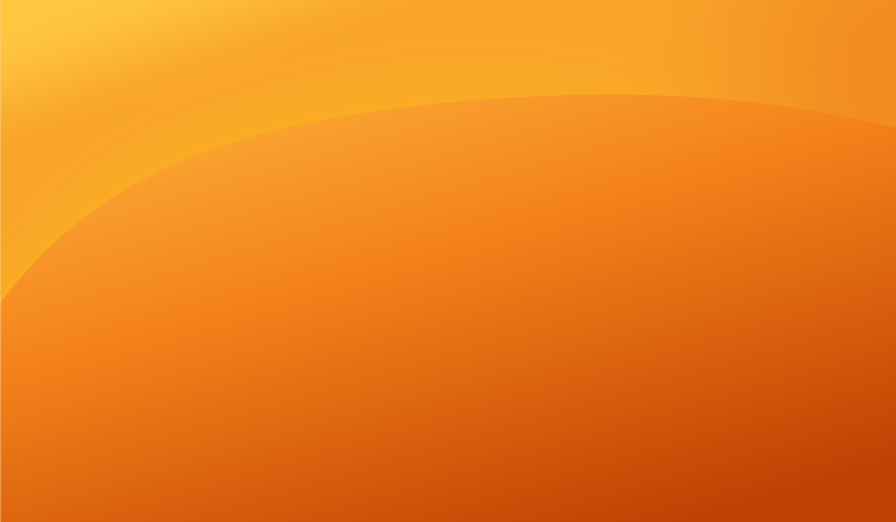
Write a Shadertoy shader that draws this background.

```glsl
// Warm orange backdrop: a golden sky above one broad, softly shaded curved hill.

#define CREST vec2(0.684, 0.819)   // highest point of the hill
#define SKY_TILT 0.60              // slant of the sky bands
#define HILL_TILT 0.50             // slant of the hill bands
#define GLOW_WIDTH 0.07            // reach of the light above the rim
#define GOLD vec3(1.00, 0.775, 0.25)
#define AMBER vec3(0.973, 0.645, 0.165)
#define RIM_LIGHT vec3(0.985, 0.685, 0.13)
#define TANGERINE vec3(0.95, 0.54, 0.12)
#define HILL_LIGHT vec3(0.975, 0.63, 0.18)
#define HILL_MID vec3(0.957, 0.512, 0.105)
#define HILL_DARK vec3(0.755, 0.255, 0.01)

// Height of the rim: a shallow parabola that falls steeply at the far left.
float rimHeight(float x) {
    float t = (CREST.x - x) / CREST.x;
    float t2 = t * t;
    float bend = t > 0.0 ? 0.212 : 0.29;
    return CREST.y - bend * t2 - 0.1875 * t2 * t2 * t2;
}

// Sky: gold corner, amber body, glow along the rim and a round orange shade at right.
vec3 skyColor(vec2 uv, float above) {
    float band = 1.0 - uv.y + SKY_TILT * uv.x;
    vec3 color = mix(GOLD, AMBER, smoothstep(0.06, 0.31, band));
    float glow = exp(-max(above, 0.0) / GLOW_WIDTH);
    glow *= 1.0 - smoothstep(0.4, 0.98, uv.x);
    color = mix(color, RIM_LIGHT, 0.8 * glow);
    float shade = length((uv - vec2(1.02, 0.87)) * vec2(1.7, 1.0));
    return mix(color, TANGERINE, 1.0 - smoothstep(0.0, 0.58, shade));
}

// Hill: three colour stops along the tilted band coordinate.
vec3 hillColor(vec2 uv) {
    float band = 1.0 - uv.y + HILL_TILT * uv.x;
    vec3 color = mix(HILL_LIGHT, HILL_MID, clamp((band - 0.41) / 0.30, 0.0, 1.0));
    return mix(color, HILL_DARK, clamp((band - 0.71) / 0.67, 0.0, 1.0));
}

void mainImage(out vec4 fragColor, in vec2 fragCoord) {
    vec2 uv = fragCoord / iResolution.xy;

    // Signed height above the rim, smoothed over about one pixel
    float above = uv.y - rimHeight(uv.x);
    float edge = max(fwidth(above), 1e-5);
    float hill = 1.0 - smoothstep(-0.6 * edge, 0.6 * edge, above);
    vec3 color = mix(skyColor(uv, above), hillColor(uv), hill);

    // Thin pale seam down the left border
    float seam = 1.0 - smoothstep(0.0, 0.002, uv.x);
    color = mix(color, vec3(1.0, 0.85, 0.6), 0.5 * seam);

    fragColor = vec4(color, 1.0);
}
```
